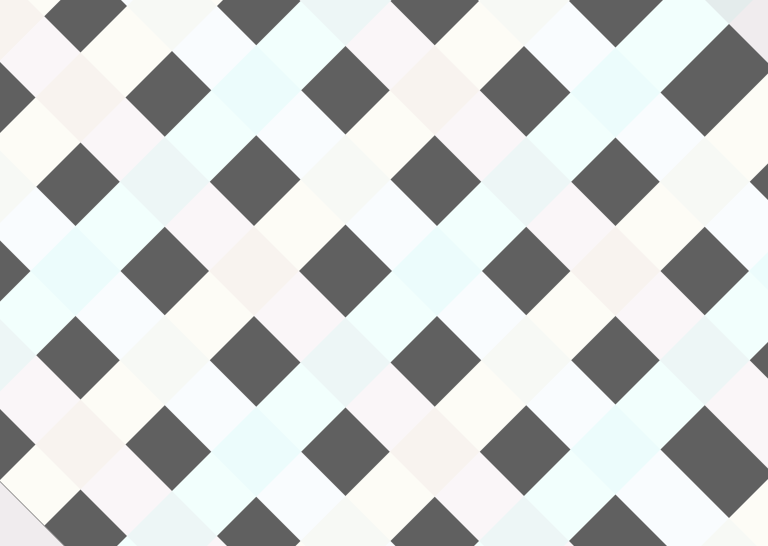
Give the GLSL for this pattern, as a WebGL 1 fragment shader.

```glsl
precision highp float;
// Diagonal lattice of pale, translucent ribbons over dark grey.
// Two crossing families share one spacing; their tints multiply where they
// overlap, and the uncovered gaps remain as dark diamonds.

uniform vec2 u_resolution;

// Ribbon centre along its axis, in periods: even spacing with looser ends.
float ribbonCentre(float i) {
  float drift = 0.0;
  if (i > 0.5) drift = 0.025;
  if (i > 3.5) drift = 0.297;
  if (i < -1.5) drift = 0.056;
  if (i < -2.5) drift = 0.146;
  return i + drift;
}

// Antialiased coverage of one ribbon.
float ribbon(float s, float i, float blur) {
  return clamp(0.5 + (0.252 - abs(s - ribbonCentre(i))) / blur, 0.0, 1.0);
}

void main() {
  // The canvas is 3.0588 periods high.
  vec2 p = gl_FragCoord.xy / u_resolution.y * 3.0588;
  float blur = 1.414 * 3.0588 / u_resolution.y;
  float rising = p.x - p.y + 0.1176;
  float falling = p.x + p.y - 2.9636;

  // Gather coverage and tint of both ribbon families.
  float coverRising = 0.0;
  float coverFalling = 0.0;
  vec3 tintRising = vec3(1.0);
  vec3 tintFalling = vec3(1.0);
  for (float i = -3.0; i < 4.5; i += 1.0) {
    float odd = mod(i, 2.0);
    bool first = i < -2.5;
    bool outer = first || i > 3.5;

    vec3 cream = vec3(0.992, 0.988, 0.965);
    vec3 mint = vec3(0.949, 1.0, 0.992);
    float a = ribbon(rising, i, blur);
    coverRising += a;
    tintRising *= mix(vec3(1.0), first ? cream : mix(cream, mint, odd), a);

    vec3 pink = vec3(0.980, 0.965, 0.973);
    vec3 ice = vec3(0.976, 0.988, 0.996);
    vec3 mauve = vec3(0.941, 0.925, 0.933);
    float b = ribbon(falling, i, blur);
    coverFalling += b;
    tintFalling *= mix(vec3(1.0), outer ? mauve : mix(pink, ice, odd), b);
  }

  // The lower left corner ribbon is opaque.
  tintRising = mix(tintRising, vec3(1.0), ribbon(falling, -3.0, blur));

  float open = (1.0 - min(coverRising, 1.0)) * (1.0 - min(coverFalling, 1.0));
  vec3 color = mix(tintRising * tintFalling, vec3(0.378), open);

  // Hairline along the edge of the corner ribbon.
  float edge = abs(falling - ribbonCentre(-3.0) - 0.252);
  float line = clamp(0.5 + (0.004 - edge) / blur, 0.0, 1.0);
  color *= 1.0 - 0.4 * line * (1.0 - open);

  gl_FragColor = vec4(color, 1.0);
}
```
